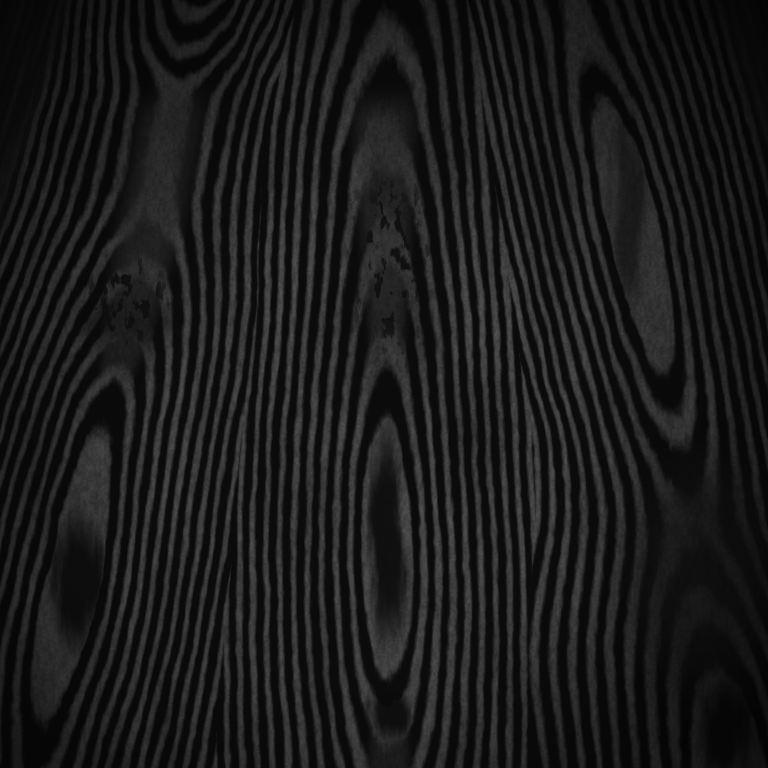
Reproduce this texture procedurally as a WebGL 2 fragment shader.

```glsl
#version 300 es
precision highp float;
// Charred wood plank: dark growth rings bending around three long cathedral figures.

uniform vec2 u_resolution;
out vec4 fragColor;

float hash(vec2 p) {
    vec3 q = fract(vec3(p.xyx) * 0.1031);
    q += dot(q, q.yzx + 33.33);
    return fract((q.x + q.y) * q.z);
}

float noise(vec2 p) {
    vec2 cell = floor(p), f = fract(p);
    f = f * f * (3.0 - 2.0 * f);
    return mix(mix(hash(cell), hash(cell + vec2(1, 0)), f.x),
               mix(hash(cell + vec2(0, 1)), hash(cell + vec2(1, 1)), f.x), f.y);
}

float fbm(vec2 p) {
    float sum = 0.0, amp = 0.5;
    for (int i = 0; i < 4; i++) {
        sum += amp * noise(p);
        p = p * 2.03 + 17.1;
        amp *= 0.5;
    }
    return sum;
}

float softMin(float a, float b) {
    float h = max(0.5 - abs(a - b), 0.0);
    return min(a, b) - h * h * 0.5;
}

// x: ring count outward from a spine, y: closeness to an arch tip (1 on the spine).
vec2 rings(float offset, float period, float height) {
    float q = abs(offset) / period;
    float ring = length(vec2(q + 0.008 * q * q, height));
    return vec2(ring, height / max(ring, 0.01));
}

vec2 leftFigure(float x, float t) {
    float h = max((0.75 - t) * 8.7, 2.0 + (0.521 - t) * 14.5);
    h = softMin(softMin(h, 5.55), 3.0 + t * 23.0);
    return rings(x - 0.254 + 0.21 * t, 0.0195 * mix(0.82, 1.08, t), max(h, (t - 0.75) * 8.7));
}

vec2 centreFigure(float x, float t) {
    float h = min((0.716 - t) * 9.9, 2.0 + (0.514 - t) * 7.5);
    return rings(x - 0.502 - 0.006 * t, 0.0198 * mix(0.9, 1.02, t), max(h, (t - 0.716) * 10.5));
}

vec2 rightFigure(float x, float t) {
    float above = softMin((0.306 - t) * 9.9, 2.6);
    float below = softMin(softMin((t - 0.306) * 9.6, 3.4), 3.0 - (t - 0.74) * 10.0);
    float period = 0.0193 + 0.008 * smoothstep(0.55, 0.9, t);
    return rings(x - 0.75 - 0.27 * t + 0.07 * t * t, period, max(above, below));
}

vec2 nearer(vec2 a, vec2 b) { return a.x < b.x ? a : b; }

// Soft elliptical patch
float patchMask(vec2 p, vec2 centre, vec2 radius) {
    return smoothstep(1.0, 0.35, length((p - centre) / radius));
}

void main() {
    vec2 uv = gl_FragCoord.xy / u_resolution;
    float t = 1.0 - uv.y;

    // Slow drift of the grain with slightly ragged edges
    float x = uv.x + 0.011 * (noise(uv * vec2(7.0, 5.0)) - 0.5)
                   + 0.003 * (noise(uv * vec2(40.0, 18.0)) - 0.5);
    float y = t + 0.012 * (noise(uv * vec2(60.0, 14.0) + 5.0) - 0.5);
    vec2 figure = nearer(nearer(leftFigure(x, y), centreFigure(x, y)), rightFigure(x, y));
    float ring = figure.x + 0.2 * (fbm(uv * vec2(150.0, 65.0)) - 0.47);

    // Late-wood lines, uneven in weight, fading at the arch tips
    float band = 0.5 + 0.5 * cos(6.28318 * ring);
    float weight = 0.3 * (noise(uv * vec2(28.0, 5.0)) - 0.5);
    float dark = smoothstep(-0.02, 0.8, band + weight) * smoothstep(1.4, 1.8, ring);
    float tip = smoothstep(0.84, 0.99, figure.y) * smoothstep(2.3, 2.9, ring);
    tip *= smoothstep(0.1, 0.16, t) * smoothstep(0.75, 0.65, uv.x);
    dark = mix(dark, 0.25 + 0.3 * dark, tip);

    // Blurred lower right figure
    dark = mix(dark, 0.35 + 0.35 * dark, patchMask(uv, vec2(0.92, 0.25), vec2(0.13, 0.2)));

    // Burnt cores inside the closed rings and in the pinched ends
    vec2 ragged = uv + 0.035 * (vec2(fbm(uv * vec2(70.0, 12.0)), fbm(uv * vec2(60.0, 14.0) + 9.0)) - 0.47);
    float core = max(patchMask(ragged, vec2(0.101, 0.24), vec2(0.042, 0.12)),
                     patchMask(ragged, vec2(0.503, 0.30), vec2(0.032, 0.19)));
    core = max(core, patchMask(ragged, vec2(0.507, 0.07), vec2(0.035, 0.05)));
    core = max(core, patchMask(ragged, vec2(0.945, 0.05), vec2(0.045, 0.09)));
    core = max(core, 0.6 * patchMask(ragged, vec2(0.818, 0.72), vec2(0.03, 0.17)));
    dark = max(dark, 0.92 * core);

    // Pitted flecks under the arch tips
    float pitted = max(patchMask(uv, vec2(0.507, 0.66), vec2(0.08, 0.19)),
                       patchMask(uv, vec2(0.165, 0.605), vec2(0.085, 0.10)));
    float flecks = smoothstep(0.44, 0.60, fbm(uv * vec2(110.0, 55.0)));
    dark = max(dark, pitted * (0.3 + 0.6 * flecks));
    dark = max(dark, 0.6 * patchMask(ragged, vec2(0.165, 0.58), vec2(0.08, 0.05)));

    // Plain straight grain in the upper corners
    float corner = max(smoothstep(0.02, -0.02, uv.x - 0.09 + 0.3 * t),
                       smoothstep(-0.02, 0.02, uv.x - 0.93 - 0.35 * t));
    float streak = noise(vec2(uv.x * 160.0 + t * 48.0 * sign(0.5 - uv.x), t * 8.0));
    dark = mix(dark, 0.45 + 0.4 * streak, corner);

    // Fibre texture and light falloff
    float fibre = 0.66 + 0.22 * noise(uv * vec2(300.0, 110.0))
                       + 0.20 * (noise(uv * 380.0) - 0.5)
                       + 0.46 * fbm(uv * vec2(22.0, 9.0));
    float light = smoothstep(0.98, 0.2, length((uv - vec2(0.48, 0.43)) * vec2(1.1, 1.0)));
    light *= 1.0 - 0.3 * patchMask(uv, vec2(0.93, 0.18), vec2(0.2, 0.3));
    float tone = mix(0.25 * fibre, 0.036, dark) * light + 0.008;
    fragColor = vec4(vec3(tone), 1.0);
}
```
